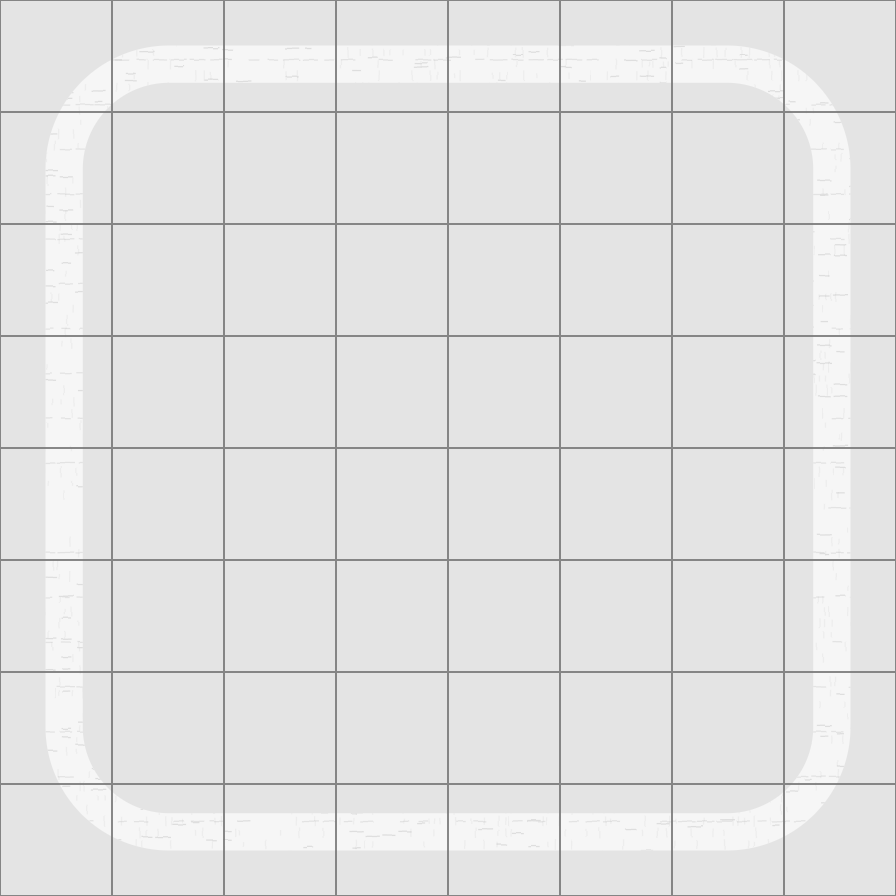
Give the GLSL for this pattern, as a Shadertoy shader.

```glsl
// A pale worn rounded-square frame on light grey, under an eight by eight line grid.

float hash(vec2 p) {
    p = fract(p * vec2(0.1031, 0.1137));
    p += dot(p, p.yx + 33.33);
    return fract((p.x + p.y) * p.x * 91.7);
}

float roundedBox(vec2 p, float halfSize, float radius) {
    vec2 q = abs(p) - halfSize + radius;
    return length(max(q, 0.0)) + min(max(q.x, q.y), 0.0) - radius;
}

// Pixel share covered by a band of the given half width.
float band(float d, float halfWidth, float px) {
    float overlap = min(d + 0.5 * px, halfWidth) - max(d - 0.5 * px, -halfWidth);
    return clamp(overlap / px, 0.0, 1.0);
}

// Short broken dashes along x, one possible dash per cell.
float scratches(vec2 p, vec2 cell, float density, float jitter, float px) {
    vec2 id = floor(p / cell);
    vec2 local = (fract(p / cell) - 0.5) * cell;
    float present = step(hash(id + 7.0), density);
    float wobble = (hash(vec2(floor(p.x * 180.0), id.y)) - 0.5) * 0.0014;
    float offset = (hash(id + 31.0) - 0.5) * jitter * cell.y + wobble;
    float reach = cell.x * mix(0.2, 0.5, hash(id + 53.0));
    float ends = clamp((reach - abs(local.x)) / px + 0.5, 0.0, 1.0);
    return present * ends * band(local.y - offset, 0.0007, px);
}

void mainImage(out vec4 fragColor, in vec2 fragCoord) {
    vec2 uv = fragCoord / iResolution.xy;
    float px = 1.0 / iResolution.y;
    vec2 p = vec2(uv.x, 1.0 - uv.y);

    // Frame
    float frameDist = abs(roundedBox(uv - 0.5, 0.4284, 0.117)) - 0.0208;
    float frame = clamp(0.5 - frameDist / px, 0.0, 1.0);

    // Wear: regular rows, scattered dashes and faint upright streaks
    float wear = 0.8 * scratches(p + vec2(0.0, 0.0083), vec2(0.021, 0.05), 0.75, 0.0, px);
    wear += scratches(p + vec2(0.007, 0.0), vec2(0.018, 0.012), 0.22, 0.8, px);
    wear += 0.35 * scratches(p.yx, vec2(0.013, 0.007), 0.22, 0.8, px);

    vec3 color = mix(vec3(0.896), vec3(0.963), frame);
    color = mix(color, vec3(0.87), frame * min(wear, 1.0));

    // Grid, including the canvas border
    vec2 gridDist = abs(uv - round(uv * 8.0) / 8.0);
    float lines = max(band(gridDist.x, 0.00098, px), band(gridDist.y, 0.00098, px));
    color = mix(color, vec3(0.47), lines);

    fragColor = vec4(color, 1.0);
}
```
